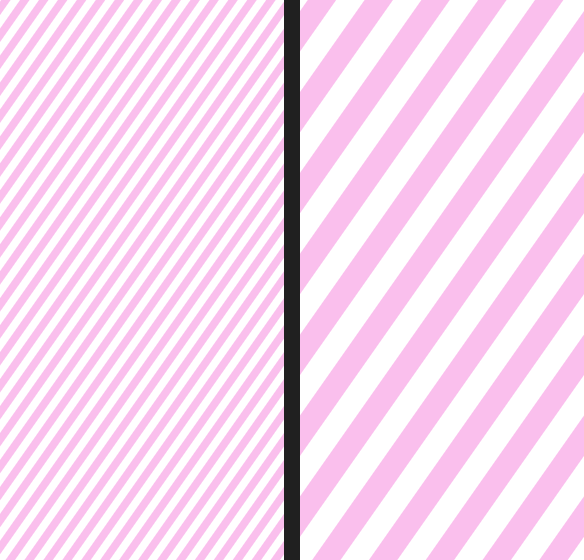
Left, the full canvas; right, a detail of the centre.
This pattern is drawn by a Shadertoy shader. Its source:

```glsl
// Even pink and white diagonal stripes, rising to the right.

const vec3 WHITE = vec3(1.0);
const vec3 PINK = vec3(0.98, 0.75, 0.93);

const vec2 REPEATS = vec2(15.0, 20.77); // stripes across and down the canvas
const float FIRST_CENTRE = 0.31;        // first stripe centre at the top edge, in periods
const float STRIPE_WIDTH = 0.5;         // share of one period

// Stripe count along both axes, measured from the top left corner.
float diagonalPhase(vec2 uv, vec2 repeats) {
    return dot(vec2(uv.x, 1.0 - uv.y), repeats);
}

// Antialiased coverage of a stripe centred on every whole phase.
float stripeCoverage(float phase, float width) {
    float distanceToCentre = abs(fract(phase + 0.5) - 0.5);
    float edge = distanceToCentre - 0.5 * width;
    return clamp(0.5 - edge / length(vec2(dFdx(phase), dFdy(phase))), 0.0, 1.0);
}

void mainImage(out vec4 fragColor, in vec2 fragCoord) {
    vec2 uv = fragCoord / iResolution.xy;
    float phase = diagonalPhase(uv, REPEATS) - FIRST_CENTRE;
    float pinkAmount = stripeCoverage(phase, STRIPE_WIDTH);
    fragColor = vec4(mix(WHITE, PINK, pinkAmount), 1.0);
}
```
